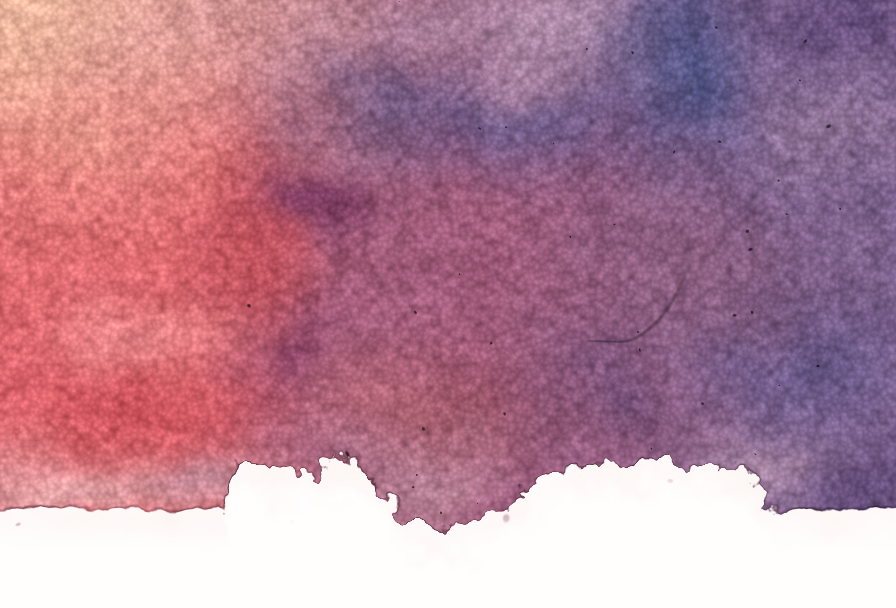
A WebGL 1 fragment shader for this background:

```glsl
precision highp float;
// Watercolour on white paper: soft elliptical pigment washes are layered over
// a red-to-violet gradient, granulated with cellular and value noise, then
// cut by a ragged lower border with a dark dried rim.
uniform vec2 u_resolution;

const vec3 PAPER = vec3(1.0, 0.995, 0.993), PEACH = vec3(0.93, 0.73, 0.62);
const vec3 RED = vec3(0.86, 0.39, 0.42), DEEP_RED = vec3(0.78, 0.29, 0.33);
const vec3 SALMON = vec3(0.91, 0.55, 0.56), BLUSH = vec3(0.87, 0.64, 0.65);
const vec3 ROSE = vec3(0.74, 0.54, 0.61), TERRACOTTA = vec3(0.69, 0.38, 0.43);
const vec3 BROWN = vec3(0.53, 0.29, 0.36), PLUM = vec3(0.62, 0.35, 0.47);
const vec3 DARK_PLUM = vec3(0.45, 0.2, 0.37), MAUVE = vec3(0.54, 0.36, 0.48);
const vec3 VIOLET = vec3(0.48, 0.38, 0.55), DARK_VIOLET = vec3(0.37, 0.28, 0.46);
const vec3 LILAC = vec3(0.67, 0.54, 0.65), INDIGO = vec3(0.38, 0.33, 0.52);
const vec3 BLUE = vec3(0.31, 0.32, 0.51);
const float GRAIN = 0.28;       // strength of the granulation
const float RIM_WIDTH = 0.006;  // dried pigment line, in canvas heights
const float WARP = 0.1;         // wobble of the wash outlines

float hash(vec2 p) { return fract(sin(dot(p, vec2(127.1, 311.7))) * 43758.55); }

float valueNoise(vec2 p) {
  vec2 i = floor(p), f = fract(p);
  f = f * f * (3.0 - 2.0 * f);
  return mix(mix(hash(i), hash(i + vec2(1, 0)), f.x),
             mix(hash(i + vec2(0, 1)), hash(i + 1.0), f.x), f.y);
}

float fbm(vec2 p) {
  float sum = 0.0, amp = 0.53;
  for (int i = 0; i < 4; i++) {
    sum += amp * valueNoise(p);
    p = mat2(1.6, 1.2, -1.2, 1.6) * p + 7.3;
    amp *= 0.5;
  }
  return sum;
}

// Distance to the nearest jittered cell point
float cellular(vec2 p) {
  float nearest = 2.0;
  for (int y = -1; y <= 1; y++)
    for (int x = -1; x <= 1; x++) {
      vec2 c = floor(p) + vec2(x, y);
      nearest = min(nearest, length(c + vec2(hash(c), hash(c + 41.0)) - p));
    }
  return nearest;
}

// Sparse soft spots, at most one per cell
float spots(vec2 p, float density, float size) {
  vec2 c = floor(p), centre = 0.3 + 0.4 * vec2(hash(c + 3.0), hash(c + 17.0));
  float r = size * (0.3 + 0.7 * hash(c + 29.0));
  return step(hash(c), density) * (1.0 - smoothstep(r * 0.3, r, length(fract(p) - centre)));
}

float plateau(float x, float a, float b, float c, float d) {
  return smoothstep(a, b, x) * (1.0 - smoothstep(c, d, x));
}

// Height of the paint border: two white bites with a hanging tongue between
float border(float x) {
  return 0.163 + 0.075 * plateau(x, 0.252, 0.262, 0.38, 0.465)
    - 0.018 * plateau(x, 0.28, 0.31, 0.34, 0.37) - 0.03 * plateau(x, 0.43, 0.455, 0.5, 0.58)
    + 0.068 * plateau(x, 0.54, 0.66, 0.82, 0.875) + 0.02 * plateau(x, 0.66, 0.73, 0.74, 0.8);
}

// area holds the centre and the radii
void wash(inout vec3 c, vec2 p, vec4 area, vec3 pigment, float amount) {
  vec2 q = (p - area.xy) / area.zw;
  c = mix(c, pigment, amount * exp(-dot(q, q)));
}

vec3 washes(vec2 p) {
  vec3 c = mix(mix(RED, PLUM, smoothstep(0.2, 0.37, p.x)), VIOLET, smoothstep(0.5, 0.95, p.x));
  // Upper pale and blue washes
  wash(c, p, vec4(0.0, 1.0, 0.32, 0.28), PEACH, 0.95);
  wash(c, p, vec4(0.25, 1.0, 0.15, 0.2), BLUSH * 0.95, 0.7);
  wash(c, p, vec4(0.49, 0.98, 0.13, 0.09), LILAC, 0.6);
  wash(c, p, vec4(0.42, 0.83, 0.1, 0.08), VIOLET * 0.92, 0.8);
  wash(c, p, vec4(0.6, 0.81, 0.15, 0.08), INDIGO, 0.85);
  wash(c, p, vec4(0.64, 0.95, 0.12, 0.11), LILAC, 0.9);
  wash(c, p, vec4(0.78, 0.89, 0.08, 0.15), BLUE, 0.95);
  wash(c, p, vec4(0.94, 0.8, 0.08, 0.1), LILAC * 0.92, 0.45);
  wash(c, p, vec4(0.95, 0.97, 0.06, 0.07), DARK_VIOLET, 0.8);
  // Middle reds, plums and indigo
  wash(c, p, vec4(0.28, 0.6, 0.06, 0.16), DEEP_RED * 0.93, 0.65);
  wash(c, p, vec4(0.345, 0.68, 0.055, 0.05), DARK_PLUM, 0.75);
  wash(c, p, vec4(0.315, 0.42, 0.045, 0.06), DARK_PLUM, 0.65);
  wash(c, p, vec4(0.17, 0.46, 0.1, 0.06), SALMON, 0.75);
  wash(c, p, vec4(0.15, 0.33, 0.13, 0.06), DEEP_RED, 0.65);
  wash(c, p, vec4(0.45, 0.33, 0.13, 0.09), TERRACOTTA, 0.8);
  wash(c, p, vec4(0.56, 0.31, 0.07, 0.04), BROWN, 0.6);
  wash(c, p, vec4(0.77, 0.55, 0.13, 0.14), MAUVE, 0.7);
  wash(c, p, vec4(0.67, 0.35, 0.05, 0.08), DARK_VIOLET, 0.5);
  wash(c, p, vec4(0.89, 0.4, 0.08, 0.08), INDIGO, 0.75);
  // Diluted paint above the border
  wash(c, p, vec4(0.08, 0.19, 0.22, 0.07), BLUSH, 0.9);
  wash(c, p, vec4(0.235, 0.21, 0.06, 0.05), ROSE, 0.7);
  wash(c, p, vec4(0.49, 0.2, 0.08, 0.09), ROSE, 0.8);
  wash(c, p, vec4(0.84, 0.24, 0.08, 0.06), LILAC, 0.85);
  wash(c, p, vec4(0.98, 0.2, 0.07, 0.09), DARK_VIOLET, 0.65);
  return c;
}

void main() {
  vec2 uv = gl_FragCoord.xy / u_resolution, p = gl_FragCoord.xy / u_resolution.y;
  float pixel = 1.0 / u_resolution.y;
  // Pigment: grain deepens the hollows and pales the ridges
  vec2 warp = vec2(fbm(p * 7.0), fbm(p * 7.0 + 31.0)) - 0.5;
  float grain = fbm(p * 75.0) - 0.5 + 0.5 * (0.45 - cellular(p * 105.0)) + 0.4 * (fbm(p * 18.0) - 0.5);
  vec3 paint = pow(washes(uv + WARP * warp), vec3(1.0 - GRAIN * grain)) * (1.0 + GRAIN * grain);
  paint *= 1.0 - 0.6 * spots(p * 28.0 + 2.0 * warp, 0.06 * smoothstep(0.1, 0.6, uv.x), 0.12);
  // Curved hairline scratch
  float bend = max(uv.x - 0.69, 0.0);
  float scratch = abs(uv.y - 0.438 - 19.0 * bend * bend + 0.02 * warp.x) / (1.0 + 38.0 * bend);
  paint *= 1.0 - 0.3 * plateau(uv.x, 0.64, 0.67, 0.75, 0.77) * (1.0 - smoothstep(0.0, 0.003, scratch));
  // Ragged border distance, corrected for slope
  float rough = mix(0.016, 0.065, plateau(uv.x, 0.23, 0.27, 0.84, 0.89));
  float x = uv.x + 0.4 * rough * (fbm(p * 35.0 + 9.0) - 0.5);
  float slope = (border(x + 0.003) - border(x - 0.003)) / 0.009;
  float drop = uv.y - border(x) + rough * (fbm(p * 32.0) - 0.5 + 0.35 * (cellular(p * 38.0) - 0.45));
  float d = drop / sqrt(1.0 + slope * slope);
  float rim = (1.0 - smoothstep(0.0, RIM_WIDTH, d)) * (0.3 + 0.7 * valueNoise(p * 25.0));
  paint *= mix(vec3(1.0), vec3(0.45, 0.3, 0.38), rim);
  // Paper with faint stains and splatter close to the border
  float near = smoothstep(-0.08, -0.01, drop);
  vec3 paper = mix(PAPER, PAPER * vec3(0.99, 0.96, 0.955), near * fbm(p * 14.0));
  paper = mix(paper, ROSE, 0.6 * near * spots(p * 26.0 + 2.0 * warp, 0.12, 0.2));
  gl_FragColor = vec4(mix(paper, paint, smoothstep(-pixel, pixel, d)), 1.0);
}
```
